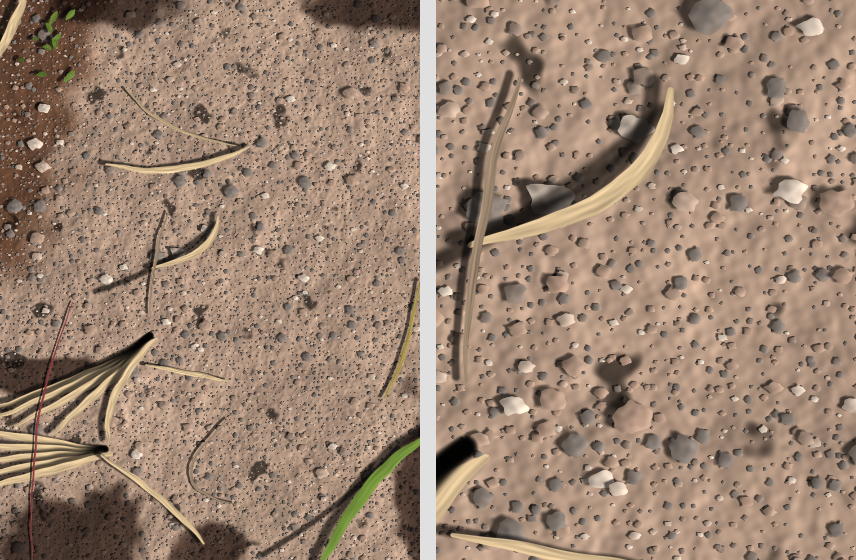
Left, the full canvas; right, a detail of the centre.
This texture is drawn by a Shadertoy shader. Its source:

```glsl
// Dry, sunlit soil strewn with pebbles, dead straw and a few green shoots.
// Gradient noise gives the relief, jittered cells give the stones,
// and tapered Bezier curves give the blades; the sun stands at the right.

const vec2 SUN = vec2(.91, -.41);
const vec3 STRAW = vec3(.87, .76, .59), STEM = vec3(.62, .53, .44), GREEN = vec3(.46, .58, .24);
float px;
vec3 col;

vec2 hash2(vec2 p) {
    vec3 a = fract(p.xyx * vec3(.1031, .103, .0973));
    a += dot(a, a.yzx + 33.33);
    return fract((a.xx + a.yz) * a.zy);
}

float corner(vec2 i, vec2 f, vec2 o) {
    return dot(hash2(i + o) * 2. - 1., f - o);
}

float noise(vec2 p) {
    vec2 i = floor(p), f = p - i, u = f * f * (3. - 2. * f);
    return mix(mix(corner(i, f, vec2(0)), corner(i, f, vec2(1, 0)), u.x),
               mix(corner(i, f, vec2(0, 1)), corner(i, f, vec2(1)), u.x), u.y) * 1.4;
}

float relief(vec2 p) {
    float h = 0., amp = .5;
    p = p * 10. + 40.;
    for (int i = 0; i < 5; i++) {
        h += amp * noise(p);
        p = mat2(1.6, 1.2, -1.2, 1.6) * p + 7.3;
        amp *= .61;
    }
    return h;
}

// Ragged patch of cast shade
void shade(vec2 p, vec2 centre, vec2 radius) {
    float ragged = .5 * noise(p * 11.) + .25 * noise(p * 31.);
    float mask = smoothstep(1.1, .7, length((p - centre) / radius) + ragged);
    col *= mix(vec3(1), vec3(.41, .37, .36), mask);
}

float stone(vec2 q, float r, vec2 id) {
    vec2 a = abs(q);
    float d = mix(length(q), max(a.x, a.y) * 1.1, .5);
    return d - r * (1. + .35 * noise(q / r * 1.3 + id * 3.7));
}

void pebbles(vec2 p, float scale, float density) {
    for (int k = 0; k < 9; k++) {
        vec2 id = floor(p * scale) + vec2(k % 3 - 1, k / 3 - 1);
        vec2 rnd = hash2(id + scale), kind = hash2(id + 91.7);
        if (rnd.x > density) continue;
        vec2 q = p - (id + .2 + .6 * hash2(id + 7.)) / scale;
        float r = mix(.13, .33, rnd.y * rnd.y) / scale, t = kind.x * 6.3;
        mat2 turn = mat2(cos(t), sin(t), -sin(t), cos(t));
        turn[1] *= 1. + .4 * kind.y;
        col *= 1. - .6 * smoothstep(r * .25, -r * .2, stone(turn * (q + SUN * r * .55), r, id));
        vec3 tint = mix(vec3(.52, .48, .45), vec3(.71, .59, .51), smoothstep(.2, .6, kind.y));
        tint = mix(tint, vec3(.88, .81, .74), smoothstep(.78, .95, kind.y));
        tint *= .98 + .25 * dot(q / r, SUN) + .2 * noise(q * 190. + id);
        col = mix(col, tint, .92 * smoothstep(px, -px, stone(turn * q, r, id)));
    }
}

// Signed distance to a quadratic Bezier, and position along it
vec2 curve(vec2 p, vec2 a, vec2 b, vec2 c) {
    vec2 best = vec2(9, 0), from = a;
    for (float t = 1.; t < 11.; t++) {
        vec2 to = mix(mix(a, b, t / 10.), mix(b, c, t / 10.), t / 10.), e = to - from, q = p - from;
        float s = clamp(dot(q, e) / dot(e, e), 0., 1.), d = length(q - e * s);
        if (d < abs(best.x)) best = vec2(q.x * e.y > q.y * e.x ? d : -d, (t + s - 1.) / 10.);
        from = to;
    }
    return best;
}

void blade(vec2 p, vec2 a, vec2 b, vec2 c, float w, vec3 tint) {
    p += .003 * vec2(noise(p * 25.), noise(p * 25. + 9.));
    vec2 d = curve(p, a, b, c), s = curve(p + SUN * (w * 1.6 + .002), a, b, c);
    col *= 1. - .6 * smoothstep(w * 1.2, w * .4, abs(s.x));
    float width = w * mix(.3, 1., 4. * d.y * (1. - d.y));
    float fibre = .98 + .2 * noise(vec2(d.x / w * 2.5, d.y * 7.) + a * 50.) + .1 * d.x / w;
    col = mix(col, tint * fibre, smoothstep(px, -px, abs(d.x) - width));
}

void mainImage(out vec4 fragColor, in vec2 fragCoord) {
    px = .8 / iResolution.y;
    vec2 p = fragCoord / iResolution.y;

    // Soil with a damp corner, lit relief and pits
    float damp = smoothstep(.06, -.05, p.x - .19 + (1. - p.y) * .3 + .08 * noise(p * 14.));
    col = mix(vec3(.69, .58, .5), vec3(.39, .27, .2), damp * smoothstep(.46, .56, p.y));
    col *= 1. + .12 * noise(p * 5.);
    col *= clamp(1. + 2.3 * (relief(p) - relief(p + SUN * .003)), .3, 1.35);
    col *= 1. - .6 * smoothstep(.42, .62, noise(p * 21. + 5.) + .2 * noise(p * 90.));
    for (float i = 0.; i < 4.; i++)
        pebbles(p + i * .37, 125. / pow(1.75, i), .62 - .13 * i);

    // Shade along the borders
    shade(p, vec2(.13, .03), vec2(.13, .12));
    shade(p, vec2(.36, .02), vec2(.07, .05));
    shade(p, vec2(.2, 1), vec2(.12, .05));
    shade(p, vec2(.68, 1), vec2(.15, .05));
    shade(p, vec2(.05, .33), vec2(.19, .035));
    shade(p, vec2(.75, .13), vec2(.05, .16));
    float streak = min(abs(curve(p, vec2(.47, .01), vec2(.62, .1), vec2(.71, .2)).x),
                       abs(curve(p, vec2(.385, .6), vec2(.3, .52), vec2(.17, .48)).x));
    col *= 1. - .6 * smoothstep(.008, .002, streak);

    // Straw fans and small green leaves
    for (float k = 0.; k < 5.; k++) {
        blade(p, vec2(.28, .394), vec2(.18, .33 - k * .008), vec2(k * k * .014 - .03, .265 - k * .013), .007, STRAW);
        blade(p, vec2(.2, .19), vec2(.1, .21 - k * .012), vec2(-.03, .23 - k * .026), .008, STRAW);
    }
    for (float k = 0.; k < 10.; k++) {
        vec2 r = hash2(vec2(k, 17)), root = vec2(.02, .85) + r * vec2(.1, .13);
        vec2 tip = root + .05 * hash2(vec2(k, 53)) - .025;
        blade(p, root, mix(root, tip, .5) + .003, tip, .005, GREEN * (.55 + .4 * r.x));
    }

    // Loose blades and stems
    blade(p, vec2(.224, .841), vec2(.29, .757), vec2(.43, .74), .003, STRAW * .85);
    blade(p, vec2(.19, .706), vec2(.31, .675), vec2(.445, .737), .006, STRAW);
    blade(p, vec2(.391, .612), vec2(.385, .54), vec2(.27, .522), .006, STRAW);
    blade(p, vec2(.3, .62), vec2(.27, .54), vec2(.267, .44), .003, STEM);
    blade(p, vec2(.26, .348), vec2(.34, .335), vec2(.406, .319), .004, STRAW);
    blade(p, vec2(.406, .25), vec2(.27, .13), vec2(.417, .1), .003, STEM);
    blade(p, vec2(.182, .186), vec2(.3, .11), vec2(.365, .03), .006, STRAW);
    blade(p, vec2(.05, 1.02), vec2(.02, .94), vec2(-.01, .89), .009, STRAW);
    blade(p, vec2(.06, -.01), vec2(.04, .25), vec2(.13, .46), .0018, vec3(.55, .24, .25));
    blade(p, vec2(.686, .29), vec2(.73, .36), vec2(.75, .5), .004, vec3(.66, .58, .32));
    blade(p, vec2(.57, -.02), vec2(.65, .16), vec2(.77, .225), .011, GREEN);
    fragColor = vec4(clamp(col, 0., 1.), 1);
}
```
